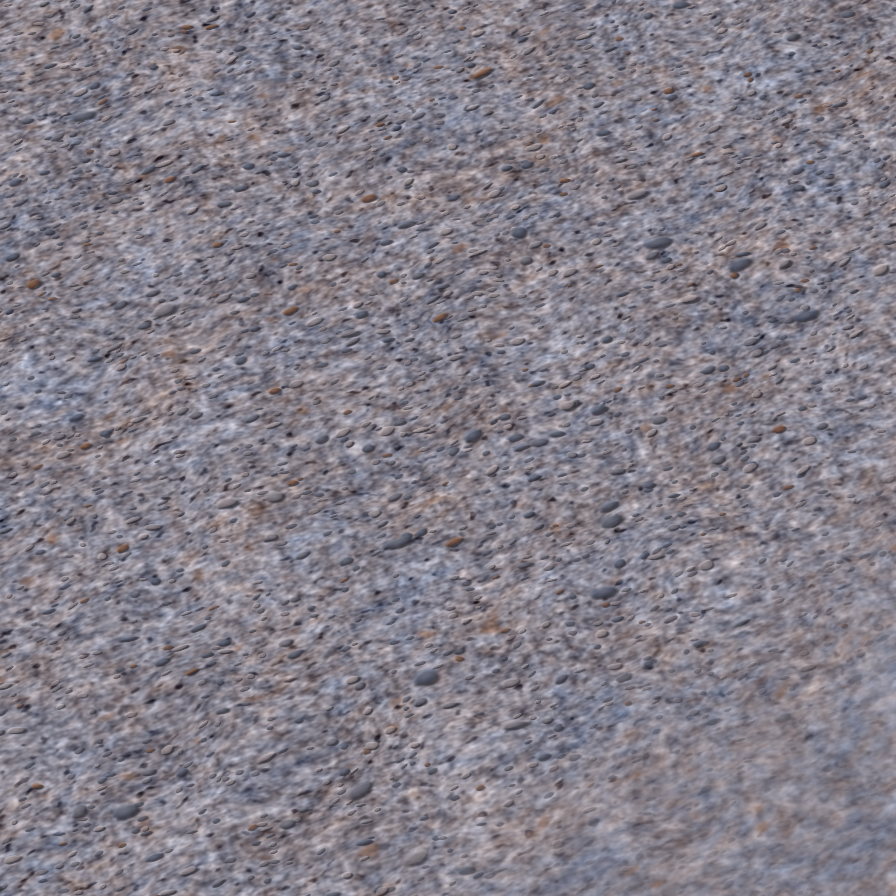
Reproduce this texture procedurally as a Shadertoy shader.

```glsl
const float GRAIN_ANGLE = 0.38;
const float GRAIN_SQUASH = 1.75;
const vec3 SHADOW = vec3(0.17, 0.16, 0.19);
const vec3 SLATE = vec3(0.41, 0.43, 0.50);
const vec3 PALE = vec3(0.69, 0.64, 0.65);
const vec3 RUST = vec3(0.53, 0.39, 0.32);

vec2 hash22(vec2 p) {
    vec3 a = fract(p.xyx * vec3(0.1031, 0.1030, 0.0973));
    a += dot(a, a.yzx + 33.33);
    return fract((a.xx + a.yz) * a.zy);
}

mat2 rotation(float angle) {
    float c = cos(angle), s = sin(angle);
    return mat2(c, -s, s, c);
}

float cornerSlope(vec2 cell, vec2 offset) {
    return dot(hash22(cell + 200.0) * 2.0 - 1.0, offset);
}

float gradientNoise(vec2 p) {
    vec2 i = floor(p), f = fract(p);
    vec2 u = f * f * f * (f * (f * 6.0 - 15.0) + 10.0);
    vec2 e = vec2(1.0, 0.0);
    float low = mix(cornerSlope(i, f), cornerSlope(i + e, f - e), u.x);
    float high = mix(cornerSlope(i + e.yx, f - e.yx), cornerSlope(i + 1.0, f - 1.0), u.x);
    return mix(low, high, u.y);
}

// Foreshortened ground, aligned with the slanting grain
vec2 groundPlane(vec2 uv) {
    vec2 p = vec2((uv.x - 0.5) * (1.0 + 0.2 * uv.y), uv.y + 0.2 * uv.y * uv.y);
    p = rotation(GRAIN_ANGLE) * p;
    p += 0.012 * vec2(gradientNoise(p * 9.0), gradientNoise(p * 9.0 + 31.0));
    return p * vec2(1.0, GRAIN_SQUASH);
}

// Brightness of the fine grit; blur fades the smallest octaves
float gritTone(vec2 p, float blur) {
    float tone = 0.515 + 0.11 * gradientNoise(p * 6.0);
    tone += 0.15 * gradientNoise(p * 22.0 + 7.0);
    tone += 0.23 * gradientNoise(p * 46.0 + 19.0) * (1.0 - 0.3 * blur);
    tone += 0.27 * gradientNoise(p * 84.0 + 43.0) * (1.0 - 0.5 * blur);
    tone += 0.17 * gradientNoise(p * 150.0 + 71.0) * (1.0 - 0.6 * blur);
    float pit = gradientNoise(p * 58.0 + 97.0) + 0.5 * gradientNoise(p * 105.0 + 13.0);
    return tone - 0.27 * smoothstep(0.2, 0.6, pit) * (1.0 - 0.7 * blur);
}

vec3 stoneColor(float pick, float rustShare) {
    vec3 color = mix(SLATE, PALE, smoothstep(0.1, 0.95, pick));
    return mix(color, RUST, step(1.0 - rustShare, pick));
}

// Scattered flat stones, each with a shadow on its lower side
vec3 scatterStones(vec3 ground, vec2 p, float count, float share, float seed, float strength) {
    vec2 q = p * count;
    vec2 home = floor(q);
    float ragged = 0.3 * gradientNoise(q * 2.6 + seed);
    for (int y = -1; y <= 1; y++) {
        for (int x = -1; x <= 1; x++) {
            vec2 cell = home + vec2(x, y);
            vec2 place = hash22(cell + seed);
            vec2 kind = hash22(cell + seed + 57.0);
            vec2 form = hash22(cell + seed + 113.0);
            float present = step(kind.x, share) * strength;
            vec2 radius = vec2(mix(0.24, 0.48, form.x), mix(0.18, 0.36, form.y));
            mat2 turn = rotation((place.x - 0.5) * 1.3);
            vec2 d = q - cell - 0.25 - 0.5 * place;
            float body = length(turn * d / radius) + ragged;
            float shade = length(turn * (d - vec2(0.07, -0.17)) / radius) + ragged;
            ground = mix(ground, SHADOW, 0.75 * present * (1.0 - smoothstep(0.65, 1.15, shade)));
            vec3 color = stoneColor(kind.y, 0.07) + 0.07 * d.y / radius.y;
            color += 0.5 * (ground - vec3(0.5, 0.48, 0.52)) * smoothstep(0.0, 1.0, body);
            ground = mix(ground, color, 0.8 * present * (1.0 - smoothstep(0.75, 1.05, body)));
        }
    }
    return ground;
}

void mainImage(out vec4 fragColor, in vec2 fragCoord) {
    vec2 uv = fragCoord / iResolution.xy;
    vec2 p = groundPlane(uv);
    float blur = smoothstep(0.3, 0.75, uv.x - 1.1 * uv.y + 0.12 * gradientNoise(uv * 5.0));

    // Grey grit with a faint violet cast
    float tone = gritTone(p, blur);
    vec3 color = vec3(tone) + vec3(0.02, 0.0, 0.04);

    // Cool and earthy variation
    float warmth = gradientNoise(p * 7.0 + 5.0) + 1.2 * gradientNoise(p * 40.0 + 29.0);
    color += vec3(0.05, 0.0, -0.05) * warmth;
    float rust = smoothstep(0.38, 0.65, gradientNoise(p * 26.0 + 151.0) + 0.3 * warmth);
    color = mix(color, RUST * (0.45 + tone), 0.55 * rust);

    // Small chips, pebbles and a few larger stones
    float sharpness = 1.0 - 0.75 * blur;
    color = scatterStones(color, p, 64.0, 0.14, 11.0, 0.8 * sharpness);
    color = scatterStones(color, p, 40.0, 0.08, 83.0, sharpness);
    color = scatterStones(color, p, 24.0, 0.025, 37.0, sharpness);

    fragColor = vec4(clamp(color, 0.0, 1.0), 1.0);
}
```
